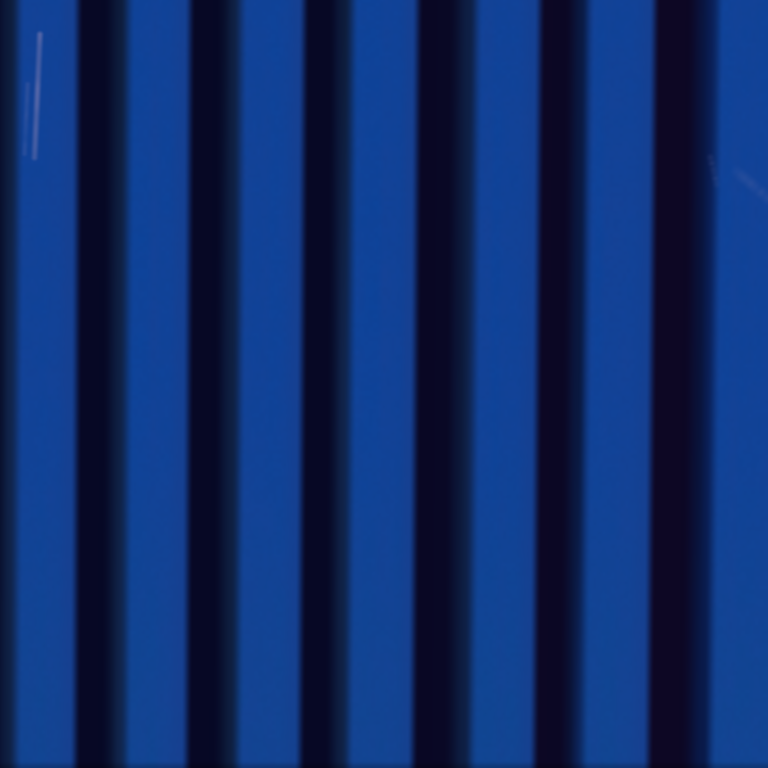
This texture is drawn by a Shadertoy shader. Its source:

```glsl
// Blue corrugated metal: seven upright ribs parted by dark grooves, lightly scratched.

const vec3 FACE_BLUE    = vec3(0.050, 0.264, 0.605);
const vec3 FACE_VIOLET  = vec3(0.090, 0.245, 0.560);
const vec3 FACE_TEAL    = vec3(0.060, 0.275, 0.575);
const vec3 GROOVE_NAVY  = vec3(0.020, 0.032, 0.145);
const vec3 GROOVE_PLUM  = vec3(0.060, 0.025, 0.140);
const vec3 SIDE_GREY    = vec3(0.060, 0.130, 0.270);
const vec3 SIDE_BLUE    = vec3(0.035, 0.105, 0.300);
const vec3 SCRATCH_PALE = vec3(0.430, 0.450, 0.680);

const int RIB_COUNT = 7;

float hash(vec2 p) {
    vec3 q = fract(vec3(p.xyx) * 0.1031);
    q += dot(q, q.yzx + 33.33);
    return fract((q.x + q.y) * q.z);
}

float valueNoise(vec2 p) {
    vec2 cell = floor(p), f = fract(p);
    f = f * f * (3.0 - 2.0 * f);
    float low  = mix(hash(cell), hash(cell + vec2(1, 0)), f.x);
    float high = mix(hash(cell + vec2(0, 1)), hash(cell + vec2(1, 1)), f.x);
    return mix(low, high, f.y);
}

// Soft step centred on an edge
float softStep(float edge, float x, float halfWidth) {
    return smoothstep(edge - halfWidth, edge + halfWidth, x);
}

// Pitch widens to the right; the later ribs also alternate slightly
float unevenness(float k) {
    return step(2.5, k) * (1.0 - 2.0 * mod(k, 2.0));
}

float ribLeft(float k) {
    return 0.0215 + 0.1419 * k + 0.00143 * k * k + 0.0046 * unevenness(k);
}

float ribRight(float k) {
    return 0.0995 + 0.1445 * k + 0.00117 * k * k + 0.0030 * unevenness(k);
}

// Painted front of the ribs: faint streaks, mottling and grain
vec3 faceColor(vec2 p) {
    float streak = valueNoise(p * vec2(90.0, 1.5));
    float mottle = valueNoise(p * vec2(60.0, 45.0) + 17.0);
    float grain  = valueNoise(p * 170.0 + 41.0);
    vec3 col = mix(FACE_TEAL, FACE_BLUE, smoothstep(0.0, 0.55, p.y));
    col = mix(col, FACE_VIOLET, 0.45 * streak + 0.25 * mottle);
    return col * (0.98 + 0.02 * streak + 0.015 * mottle + 0.02 * grain);
}

// Groove: black-blue floor, then a navy side wall up to the next rib
vec3 grooveColor(float t, vec2 p) {
    float plum = smoothstep(0.35, 0.9, p.x) * 0.6 + 0.25 * (1.0 - t);
    vec3 bottom = mix(GROOVE_NAVY, GROOVE_PLUM, clamp(plum, 0.0, 1.0));
    vec3 wall = mix(SIDE_GREY, SIDE_BLUE, smoothstep(0.5, 0.9, p.x));
    wall *= 0.85 + 0.25 * valueNoise(p * vec2(90.0, 2.0) + 7.0);
    return mix(bottom, wall, softStep(0.71, t, 0.20));
}

// Coverage of a blurred scratch from a to b, broken up along its length
float scratch(vec2 p, vec2 a, vec2 b, float width) {
    vec2 ab = b - a;
    float t = clamp(dot(p - a, ab) / dot(ab, ab), 0.0, 1.0);
    float line = 1.0 - smoothstep(0.0, width, length(p - a - ab * t));
    return line * (0.35 + 0.65 * valueNoise(vec2(t * 9.0, a.x * 50.0)));
}

void mainImage(out vec4 fragColor, in vec2 fragCoord) {
    vec2 uv = fragCoord / iResolution.xy;
    float pixel = 1.0 / iResolution.x;
    float fallBlur = max(0.0075, pixel);  // face into groove
    float riseBlur = max(0.0095, pixel);  // side wall into face

    // The ribs lean a little to the right towards the top
    vec2 p = uv;
    p.x -= (uv.y - 0.5) * (0.003 + 0.007 * uv.x);

    vec3 face = faceColor(p);
    vec3 col = face;
    for (int i = 0; i < RIB_COUNT; i++) {
        float k = float(i);
        float start = ribRight(k - 1.0), end = ribLeft(k);
        float t = (p.x - start) / (end - start);

        // Violet sheen on the face just before the groove
        float sheen = smoothstep(start - 0.030, start - 0.006, p.x) * step(p.x, end);
        col = mix(col, FACE_VIOLET, 0.65 * sheen);

        // Fade back to the plain face on the far side of the groove
        vec3 groove = mix(grooveColor(t, p), face, softStep(end, p.x, riseBlur));
        float inside = softStep(start, p.x, fallBlur) * step(p.x, end + riseBlur);
        col = mix(col, groove, inside);
    }

    // Wear: two upright scratches at upper left, faint scuffs at the right
    float wear = 0.80 * scratch(uv, vec2(0.052, 0.955), vec2(0.045, 0.795), 0.0065);
    wear += 0.25 * scratch(uv, vec2(0.036, 0.890), vec2(0.032, 0.800), 0.0055);
    wear += 0.22 * scratch(uv, vec2(0.960, 0.776), vec2(1.000, 0.742), 0.0110);
    wear += 0.18 * scratch(uv, vec2(0.925, 0.795), vec2(0.933, 0.760), 0.0070);
    col = mix(col, SCRATCH_PALE, min(wear, 1.0));

    // Thin shade along the lower rim
    col *= 0.80 + 0.20 * smoothstep(0.0, 0.010, uv.y);
    fragColor = vec4(col, 1.0);
}
```
